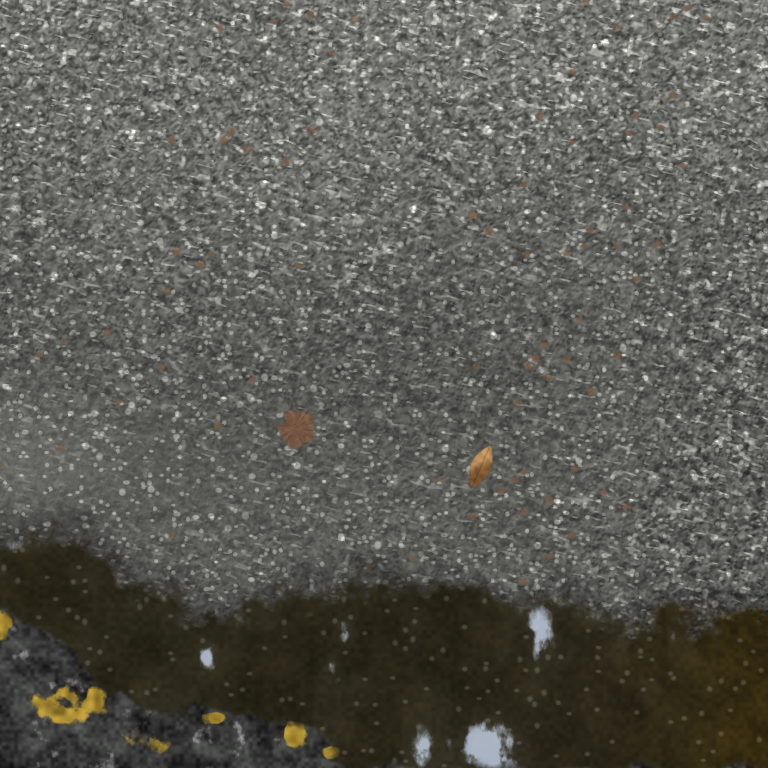
Reproduce this texture procedurally as a WebGL 2 fragment shader.

```glsl
#version 300 es
precision highp float;
uniform vec2 u_resolution;
out vec4 fragColor;

float hash(vec2 p) {
  return fract(sin(dot(p, vec2(127.1, 311.7))) * 43758.5453);
}

float noise(vec2 p) {
  vec2 i = floor(p), f = fract(p);
  f = f * f * (3.0 - 2.0 * f);
  return mix(mix(hash(i), hash(i + vec2(1, 0)), f.x),
             mix(hash(i + vec2(0, 1)), hash(i + vec2(1, 1)), f.x), f.y);
}

float fbm(vec2 p) {
  float sum = 0.0, amp = 0.5;
  for (int i = 0; i < 4; i++) {
    sum += amp * noise(p);
    p = mat2(1.6, 1.2, -1.2, 1.6) * p + 7.3;
    amp *= 0.5;
  }
  return sum / 0.9375;
}

// Nearest scattered stone: x = distance in cells, y = random id
vec2 stones(vec2 p) {
  vec2 cell = floor(p), best = vec2(9.0, 0.0);
  for (int y = -1; y <= 1; y++)
    for (int x = -1; x <= 1; x++) {
      vec2 c = cell + vec2(x, y);
      vec2 d = c + 0.15 + 0.7 * vec2(hash(c), hash(c + 41.0)) - p;
      d.y *= 0.8 + 0.8 * hash(c + 17.0);
      if (length(d) < best.x) best = vec2(length(d), hash(c + 83.0));
    }
  return best;
}

float blob(vec2 p, vec2 centre, vec2 size) {
  vec2 d = (p - centre) / size;
  return exp(-dot(d, d));
}

vec2 rotate(vec2 p, float a) {
  return mat2(cos(a), -sin(a), sin(a), cos(a)) * p;
}

vec3 asphalt(vec2 p) {
  float far = smoothstep(0.35, 1.0, p.y);
  float light = mix(0.345, 0.415, far) + 0.05 * (fbm(p * 5.0) - 0.5);
  light += 0.07 * blob(p, vec2(0.0, 0.41), vec2(0.16, 0.08));
  light += 0.035 * blob(p, vec2(0.6, 1.0), vec2(0.35, 0.2));
  light -= 0.03 * blob(p, vec2(0.42, 0.55), vec2(0.3, 0.12));

  // Rough grain, stronger in the distance and along the right side
  float rough = mix(0.55, 1.05, max(far, 0.8 * smoothstep(0.65, 1.0, p.x)));
  rough *= 1.0 - 0.5 * blob(p, vec2(0.1, 0.38), vec2(0.25, 0.09));
  vec2 q = p + 0.004 * vec2(noise(p * 70.0), noise(p * 70.0 + 9.0));
  float grain = noise(q * vec2(125.0, 190.0)) - 0.5;
  float fine = noise(rotate(q, 0.5) * vec2(270.0, 330.0)) - 0.5;
  light += rough * (0.22 * grain + 0.25 * fine);
  float glint = noise(rotate(q, -0.25) * vec2(110.0, 220.0) + 31.0);
  light += rough * 0.28 * smoothstep(0.68, 0.95, glint);

  // Pale aggregate in two sizes
  vec2 small = stones(p * 125.0), large = stones(p * 68.0 + 5.0);
  light += 0.22 * step(0.82, small.y) * smoothstep(0.5, 0.2, small.x);
  light += 0.3 * step(0.93, large.y) * smoothstep(0.4, 0.2, large.x) * (0.4 + 0.6 * noise(p * 40.0));
  vec3 col = light * vec3(1.0, 1.0, 0.965);
  float rust = step(0.992, hash(vec2(large.y, 3.0))) * smoothstep(0.45, 0.2, large.x);
  return mix(col, vec3(0.48, 0.36, 0.26), 0.7 * rust);
}

vec3 puddle(vec2 p) {
  vec3 col = mix(vec3(0.15, 0.135, 0.085), vec3(0.205, 0.165, 0.06), smoothstep(0.75, 1.05, p.x));
  col *= 0.65 + 0.5 * fbm(p * 22.0) + 0.3 * noise(p * 170.0);
  vec2 pebble = stones(p * 75.0);
  col += 0.13 * step(0.87, pebble.y) * smoothstep(0.4, 0.1, pebble.x);

  // Sky showing through broken foliage
  float sky = blob(p, vec2(0.705, 0.165), vec2(0.016, 0.04));
  sky += 1.2 * blob(p, vec2(0.635, 0.03), vec2(0.045, 0.036));
  sky += 0.8 * blob(p, vec2(0.45, 0.18), vec2(0.014, 0.022));
  sky += 0.7 * blob(p, vec2(0.43, 0.13), vec2(0.015, 0.018));
  sky += 0.7 * blob(p, vec2(0.55, 0.025), vec2(0.012, 0.025));
  sky += 0.8 * blob(p, vec2(0.02, 0.293), vec2(0.022, 0.015));
  sky += 0.6 * blob(p, vec2(0.27, 0.145), vec2(0.012, 0.015));
  sky += 0.5 * blob(p, vec2(0.78, 0.2), vec2(0.06, 0.012));
  sky += 0.35 * smoothstep(0.6, 0.8, noise(p * vec2(26.0, 20.0) + 3.0));
  float gaps = fbm(p * vec2(75.0, 55.0));
  float shine = smoothstep(0.5, 0.85, sky * (0.35 + 1.1 * gaps));
  return mix(col, vec3(0.67, 0.72, 0.8), 0.85 * shine) + 0.07 * min(sky, 1.0);
}

vec3 kerb(vec2 p) {
  float relief = fbm(p * 38.0);
  vec3 col = vec3(0.24, 0.245, 0.24) * (0.25 + 1.3 * relief) + 0.14 * (noise(p * 190.0) - 0.5);
  col += 0.25 * smoothstep(0.68, 0.85, fbm(p * 55.0 + 12.0));

  // Worn yellow paint
  float paint = blob(p, vec2(0.09, 0.085), vec2(0.065, 0.035));
  paint += blob(p, vec2(0.0, 0.19), vec2(0.02, 0.03));
  paint += 0.9 * blob(p, vec2(0.19, 0.035), vec2(0.045, 0.025));
  paint += 0.9 * blob(p, vec2(0.28, 0.065), vec2(0.025, 0.014));
  paint += blob(p, vec2(0.385, 0.045), vec2(0.02, 0.03));
  paint += 0.8 * blob(p, vec2(0.43, 0.02), vec2(0.025, 0.016));
  float worn = smoothstep(0.47, 0.62, paint * (0.25 + 1.05 * fbm(p * 48.0 + 4.0)));
  vec3 yellow = mix(vec3(0.5, 0.4, 0.12), vec3(0.85, 0.7, 0.25), noise(p * 110.0));
  return mix(col, yellow, 0.9 * worn);
}

void main() {
  vec2 p = gl_FragCoord.xy / u_resolution;
  float ragged = fbm(p * 24.0) - 0.5;
  vec3 col = asphalt(p);

  // Water line, with a dark wet fringe
  float shore = mix(0.305, 0.205, smoothstep(0.08, 0.26, p.x));
  shore += 0.045 * exp(-pow((p.x - 0.53) / 0.12, 2.0)) + 0.07 * ragged;
  float depth = shore - p.y;
  col *= 1.0 - 0.25 * smoothstep(-0.045, 0.0, depth);
  col = mix(col, puddle(p), smoothstep(-0.012, 0.022, depth + 0.02 * (noise(p * 90.0) - 0.5)));

  // Painted stone in the lower left corner
  float rim = mix(0.2, 0.065, smoothstep(0.0, 0.22, p.x));
  rim += 0.02 * blob(vec2(p.x), vec2(0.29), vec2(0.08)) - 0.065 * smoothstep(0.36, 0.48, p.x);
  col = mix(col, kerb(p), smoothstep(-0.006, 0.01, rim + 0.05 * ragged - p.y));

  // Broad lobed leaf
  vec2 d = rotate(p - vec2(0.385, 0.443), -0.5);
  float angle = atan(d.y, d.x);
  float lobes = 0.023 + 0.004 * cos(angle * 5.0) + 0.012 * (noise(p * 130.0) - 0.5);
  float veins = 0.8 + 0.25 * noise(vec2(angle * 9.0, length(d) * 60.0)) + 0.2 * noise(p * 220.0);
  col = mix(col, vec3(0.46, 0.335, 0.25) * veins, 0.9 * smoothstep(0.002, -0.002, length(d) - lobes));

  // Narrow pointed leaf with a pale upper half
  d = rotate(p - vec2(0.626, 0.392), -0.42);
  float width = 0.0125 * (1.0 - pow(abs(d.y) / 0.03, 2.0));
  vec3 tan_leaf = mix(vec3(0.5, 0.35, 0.2), vec3(0.75, 0.58, 0.36), smoothstep(-0.01, 0.018, d.y - d.x));
  tan_leaf *= 0.82 + 0.3 * noise(p * 200.0) - 0.15 * smoothstep(0.002, 0.0, abs(d.x));
  col = mix(col, tan_leaf, smoothstep(0.002, -0.001, abs(d.x) - width));

  // Small leaf scraps
  float scrap = blob(p, vec2(0.615, 0.72), vec2(0.006)) + 0.7 * blob(p, vec2(0.815, 0.34), vec2(0.008, 0.005));
  col = mix(col, vec3(0.52, 0.38, 0.27), 0.8 * smoothstep(0.3, 0.7, scrap));
  fragColor = vec4(clamp(col, 0.0, 1.0), 1.0);
}
```
